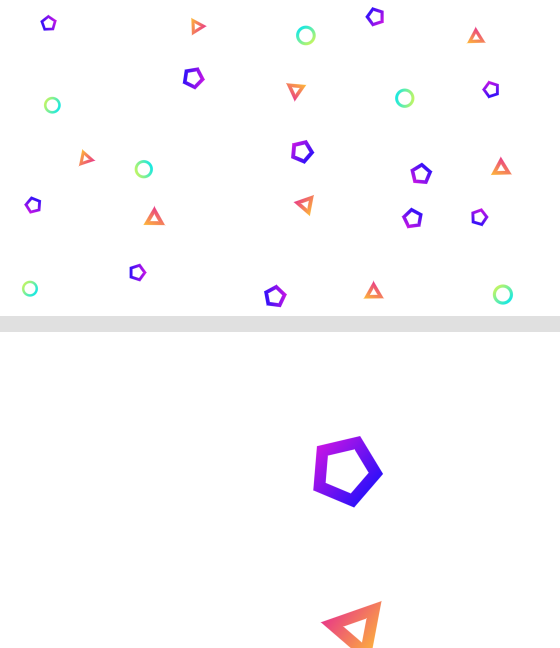
Top: the whole. Bottom: its middle third, enlarged.
A Shadertoy shader for this background:

```glsl
// Small outlined rings, pentagons and triangles with gradients, scattered on white.

const float TAU = 6.2831853;
const int COLUMNS = 5;
const int ROWS = 5;
const int RING_COUNT = 6;
const int PENTAGON_COUNT = 11;
const float STROKE = 0.31; // stroke width relative to the shape radius

float hash(float seed, float channel) {
    vec2 p = fract(vec2(seed + 1.7, channel + 3.1) * vec2(0.1031, 0.3713));
    p += dot(p, p.yx + 33.33);
    return fract((p.x + p.y) * p.x * 7.31);
}

vec2 rotate(vec2 p, float angle) {
    float c = cos(angle), s = sin(angle);
    return vec2(c * p.x + s * p.y, c * p.y - s * p.x);
}

// Regular polygon with mitred corners and one vertex pointing up.
float polygonDistance(vec2 p, float sides, float radius) {
    float sector = TAU / sides;
    float angle = atan(p.x, -p.y);
    float fold = floor(0.5 + angle / sector) * sector - angle;
    return cos(fold) * length(p) - radius * cos(0.5 * sector);
}

// Keeps only a band just inside the boundary.
float outline(float dist, float width) {
    return abs(dist + 0.5 * width) - 0.5 * width;
}

float coverage(float dist, float pixel) {
    return 1.0 - smoothstep(-0.7 * pixel, 0.7 * pixel, dist);
}

vec3 gradient(vec2 p, vec2 axis, float radius, vec3 low, vec3 high) {
    return mix(low, high, clamp(0.5 + 0.55 * dot(p, axis) / radius, 0.0, 1.0));
}

// Jittered cell position, in units of the canvas height.
vec2 shapeCenter(int index, float aspect) {
    float id = float(index);
    vec2 cell = vec2(index % COLUMNS, index / COLUMNS);
    vec2 jitter = vec2(hash(id, 1.0), hash(id, 2.0)) - 0.5;
    vec2 size = vec2(aspect, 1.0) / vec2(COLUMNS, ROWS);
    return (cell + 0.5 + jitter * vec2(0.62, 0.54)) * size;
}

// Returns colour in rgb and coverage in a.
vec4 drawShape(vec2 p, int index, float pixel) {
    float id = float(index);
    float sizeMix = hash(id, 3.0);
    float turn = hash(id, 4.0);
    int kind = (index * 7) % (COLUMNS * ROWS); // shuffles the kinds evenly
    float radius, dist;
    vec3 color;

    if (kind < RING_COUNT) {
        radius = mix(0.025, 0.033, sizeMix);
        p = rotate(p, turn * TAU);
        dist = length(p) - radius;
        color = gradient(p, vec2(0.0, 1.0), radius,
                         vec3(0.10, 0.91, 0.88), vec3(0.74, 0.96, 0.40));
    } else if (kind < RING_COUNT + PENTAGON_COUNT) {
        radius = mix(0.025, 0.040, sizeMix);
        p = rotate(p, turn * TAU);
        dist = polygonDistance(p, 5.0, radius);
        color = gradient(p, vec2(0.0, 1.0), radius,
                         vec3(0.16, 0.06, 0.98), vec3(0.76, 0.08, 0.90));
    } else {
        // Triangles mostly keep to quarter turns with a slight tilt.
        float tilt = (hash(id, 5.0) - 0.5) * 0.4;
        radius = mix(0.028, 0.040, sizeMix);
        p = rotate(p, floor(turn * 4.0) * 0.25 * TAU + tilt);
        dist = polygonDistance(p, 3.0, radius);
        color = gradient(p, vec2(0.45, 0.89), radius,
                         vec3(1.00, 0.75, 0.20), vec3(0.91, 0.22, 0.53));
    }
    return vec4(color, coverage(outline(dist, STROKE * radius), pixel));
}

void mainImage(out vec4 fragColor, in vec2 fragCoord) {
    vec2 position = fragCoord / iResolution.y;
    float aspect = iResolution.x / iResolution.y;
    float pixel = 1.0 / iResolution.y;
    vec3 color = vec3(1.0);

    for (int i = 0; i < COLUMNS * ROWS; i++) {
        vec4 shape = drawShape(position - shapeCenter(i, aspect), i, pixel);
        color = mix(color, shape.rgb, shape.a);
    }
    fragColor = vec4(color, 1.0);
}
```
